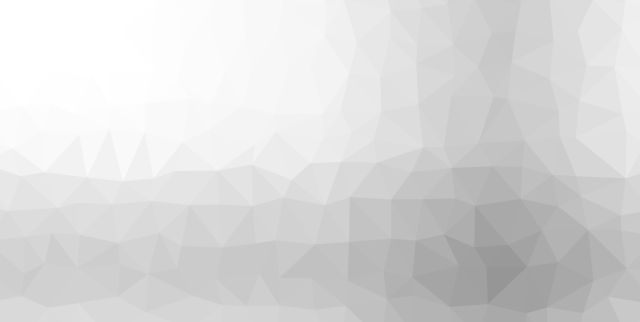
This background is drawn by a Shadertoy shader. Its source:

```glsl
// Low-poly grey backdrop: faceted triangles shaded by a dark column crossing a dark band.

const float CELL = 0.1036;   // grid spacing, in canvas heights
const float JITTER = 0.60;   // full range of vertex displacement, in cells
const float FACET_VARIATION = 0.10;

vec2 hash22(vec2 p) {
    vec3 q = fract(vec3(p.xyx) * vec3(0.1031, 0.1030, 0.0973));
    q += dot(q, q.yzx + 33.33);
    return fract((q.xx + q.yz) * q.zy);
}

float ramp(float start, float end, float x) {
    return clamp((x - start) / (end - start), 0.0, 1.0);
}

// Smooth brightness beneath the facets; uv spans 0..1 on both axes
float brightness(vec2 uv) {
    float column = 0.04 * ramp(0.20, 0.50, uv.x)
                 + 0.17 * ramp(0.50, 0.77, uv.x)
                 - 0.15 * ramp(0.79, 1.00, uv.x);
    float band = 0.03 * ramp(0.75, 0.50, uv.y)
               + 0.06 * ramp(0.53, 0.43, uv.y)
               + 0.11 * ramp(0.43, 0.17, uv.y)
               - 0.06 * ramp(0.15, 0.00, uv.y);
    return 1.0 - column - band;
}

// Grid vertex, displaced from the middle of its cell
vec2 meshVertex(vec2 id) {
    return id + 0.5 + JITTER * (hash22(id + 17.0) - 0.5);
}

// Signed distance to the line a-b, negative on its left
float edgeDistance(vec2 p, vec2 a, vec2 b) {
    vec2 e = b - a, q = p - a;
    return (e.y * q.x - e.x * q.y) / length(e);
}

// Returns (weighted shade, weight) of one counter-clockwise triangle
vec2 facet(vec2 p, vec2 a, vec2 b, vec2 c, float pixel, float aspect) {
    float d = max(edgeDistance(p, a, b),
              max(edgeDistance(p, b, c), edgeDistance(p, c, a)));
    float coverage = clamp(0.5 - d / pixel, 0.0, 1.0);
    vec2 center = (a + b + c) / 3.0;
    float shade = brightness(center * CELL / vec2(aspect, 1.0));
    float variation = hash22(floor(center * 64.0)).x - 0.5;
    shade += FACET_VARIATION * variation * (1.0 - shade);
    return vec2(shade, 1.0) * coverage;
}

void mainImage(out vec4 fragColor, in vec2 fragCoord) {
    float aspect = iResolution.x / iResolution.y;
    float pixel = 1.0 / (iResolution.y * CELL);
    vec2 p = fragCoord * pixel;
    vec2 base = floor(p - 0.5);

    // Blend the facets of nearby quads by their pixel coverage
    vec2 total = vec2(0.0);
    for (int j = -1; j <= 1; j++) {
        for (int i = -1; i <= 1; i++) {
            vec2 id = base + vec2(i, j);
            vec2 a = meshVertex(id);
            vec2 b = meshVertex(id + vec2(1.0, 0.0));
            vec2 c = meshVertex(id + vec2(1.0, 1.0));
            vec2 d = meshVertex(id + vec2(0.0, 1.0));
            // Split each quad along its shorter diagonal
            if (distance(a, c) < distance(b, d)) {
                total += facet(p, a, b, c, pixel, aspect);
                total += facet(p, a, c, d, pixel, aspect);
            } else {
                total += facet(p, a, b, d, pixel, aspect);
                total += facet(p, b, c, d, pixel, aspect);
            }
        }
    }

    float smoothShade = brightness(p * CELL / vec2(aspect, 1.0));
    float shade = total.y > 0.001 ? total.x / total.y : smoothShade;
    fragColor = vec4(vec3(shade), 1.0);
}
```
